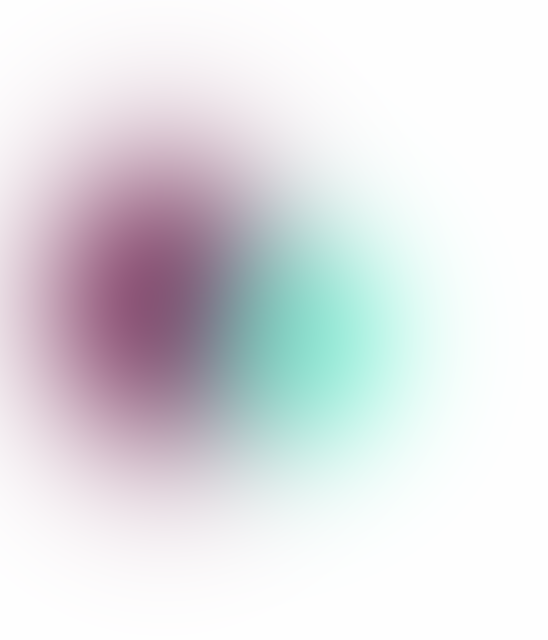
This background is drawn by a WebGL 1 fragment shader. Its source:

```glsl
precision highp float;

uniform vec2 u_resolution;

const vec3 PAPER = vec3(0.998);
const vec3 PLUM = vec3(0.55, 0.29, 0.44);
const vec3 MINT = vec3(0.10, 0.95, 0.74);

// Soft elliptical falloff: 1 at the centre, fading outwards
float softEllipse(vec2 point, vec2 centre, vec2 radii, float falloff) {
  float reach = length((point - centre) / radii);
  return exp(-pow(reach + 1e-4, falloff));
}

// Lay a translucent glow over the colour beneath it
vec3 layGlow(vec3 under, vec3 tint, float coverage, float opacity) {
  return mix(under, tint, coverage * opacity);
}

void main() {
  // Canvas height is one unit
  vec2 point = gl_FragCoord.xy / u_resolution.y;

  float plumGlow = softEllipse(point, vec2(0.254, 0.525), vec2(0.204, 0.245), 2.2);
  float mintGlow = softEllipse(point, vec2(0.471, 0.469), vec2(0.175, 0.191), 2.2);

  // The mint glow overlaps the plum one
  vec3 colour = layGlow(PAPER, PLUM, plumGlow, 1.0);
  colour = layGlow(colour, MINT, mintGlow, 0.42);

  gl_FragColor = vec4(colour, 1.0);
}
```
